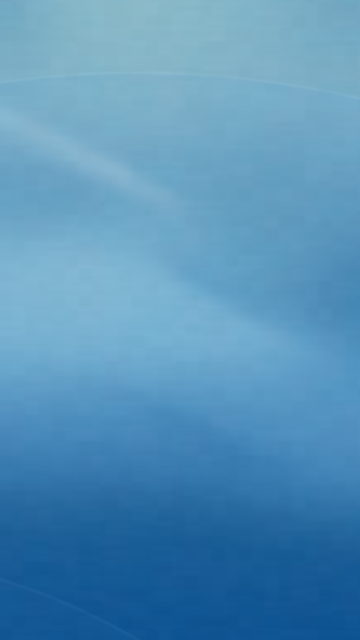
Give the GLSL for this background, as a Shadertoy shader.

```glsl
// Soft blue gradient with diagonal light beams, a shaded fold and two faint arcs.

// Rounded glow: 1 at the centre, fading over the given radii.
float glow(vec2 p, vec2 centre, vec2 radii) {
    vec2 d = (p - centre) / radii;
    return exp(-dot(d, d));
}

// Soft line for a signed distance.
float line(float dist, float width) {
    return exp(-dist * dist / (width * width));
}

// Sine-free hash in 0..1.
float hash(vec2 p) {
    vec3 q = fract(p.xyx * 0.1031);
    q += dot(q, q.yzx + 33.33);
    return fract((q.x + q.y) * q.z);
}

// Patchy grain: flat cells with narrow blended borders, in -0.5..0.5.
float patches(vec2 p) {
    vec2 cell = floor(p);
    vec2 f = smoothstep(0.75, 1.0, fract(p));
    float low = mix(hash(cell), hash(cell + vec2(1, 0)), f.x);
    float high = mix(hash(cell + vec2(0, 1)), hash(cell + vec2(1, 1)), f.x);
    return mix(low, high, f.y) - 0.5;
}

// Vertical colour ramp from the deep base to the pale top.
vec3 ramp(float y) {
    vec3 c = mix(vec3(0.06, 0.33, 0.575), vec3(0.105, 0.37, 0.59), smoothstep(0.0, 0.19, y));
    c = mix(c, vec3(0.28, 0.535, 0.73), smoothstep(0.14, 0.35, y));
    c = mix(c, vec3(0.46, 0.69, 0.82), smoothstep(0.30, 0.49, y));
    c = mix(c, vec3(0.43, 0.65, 0.775), smoothstep(0.55, 0.70, y));
    return mix(c, vec3(0.49, 0.69, 0.78), smoothstep(0.70, 0.90, y));
}

void mainImage(out vec4 fragColor, in vec2 fragCoord) {
    vec2 uv = fragCoord / iResolution.xy;

    // Base ramp, with the dark water line dipping toward the right
    float dip = 0.045 * smoothstep(0.45, 1.0, uv.x) * glow(uv, vec2(1.0, 0.25), vec2(0.8, 0.13));
    vec3 col = ramp(uv.y + dip);

    // Pale glow at the top and broad light on the left
    col = mix(col, vec3(0.55, 0.735, 0.785), 0.8 * glow(uv, vec2(0.38, 1.02), vec2(0.36, 0.17)));
    col = mix(col, vec3(0.41, 0.635, 0.745), 0.6 * glow(uv, vec2(0.0, 1.0), vec2(0.12, 0.1)));
    col = mix(col, vec3(0.41, 0.635, 0.745), 0.6 * glow(uv, vec2(1.0, 1.0), vec2(0.2, 0.1)));
    col = mix(col, vec3(0.53, 0.73, 0.825), 0.65 * glow(uv, vec2(0.2, 0.56), vec2(0.32, 0.075)));

    // Shade under the beam on the left
    col = mix(col, vec3(0.37, 0.61, 0.75), 0.6 * glow(uv, vec2(0.0, 0.7), vec2(0.35, 0.055)));

    // Shaded fold on the right, cut off below by a diagonal edge
    float fold = uv.y - (0.557 - 0.28 * (uv.x - 0.58));
    float foldSide = smoothstep(-0.045, 0.035, fold);
    col = mix(col, vec3(0.25, 0.505, 0.685), 0.88 * foldSide * glow(uv, vec2(1.06, 0.53), vec2(0.42, 0.16)));
    col = mix(col, vec3(0.37, 0.61, 0.74), 0.55 * glow(uv, vec2(0.72, 0.67), vec2(0.16, 0.11)));
    col = mix(col, vec3(0.34, 0.59, 0.755), 0.5 * line(fold, 0.028) * smoothstep(0.35, 0.6, uv.x));
    col = mix(col, vec3(0.30, 0.56, 0.75), 0.7 * glow(uv, vec2(1.05, 0.40), vec2(0.28, 0.09)));

    // Diagonal beam: crisper upper side, long falloff below
    float beam = uv.y - (0.822 - 0.28 * uv.x);
    float beamLight = line(beam, beam > 0.0 ? 0.02 : 0.03) * (1.0 - smoothstep(0.3, 0.62, uv.x));
    col = mix(col, vec3(0.555, 0.73, 0.82), 0.7 * beamLight);

    // Faint deep crease below the bright band
    float crease = uv.y - (0.35 - 0.28 * (uv.x - 0.45));
    col -= vec3(0.025, 0.02, 0.015) * line(crease, 0.03) * glow(uv, vec2(0.55, 0.33), vec2(0.3, 0.12));

    // Upper arc: faint broken rim with a slight tint under it
    float across = uv.x - 0.38;
    float arc = uv.y - (0.886 - 0.105 * across * across);
    float under = smoothstep(0.002, -0.002, arc) * exp(min(arc, 0.0) / 0.05);
    col += vec3(-0.018, -0.008, 0.01) * under;
    float rimBreak = 0.7 + 0.6 * patches(uv * vec2(27.0, 1.0));
    col += vec3(0.035, 0.028, 0.026) * line(arc, 0.0025) * rimBreak;

    // Lower left arc
    float lowArc = uv.y - (0.095 - 0.17 * uv.x - 0.2 * uv.x * uv.x);
    col += vec3(0.03, 0.027, 0.02) * line(lowArc, 0.0025);
    col += vec3(0.01, 0.008, 0.006) * smoothstep(0.003, -0.003, lowArc);

    // Low-contrast patches, wide streaks and a slight hue drift
    float grain = 0.012 * patches(uv * vec2(27.0, 48.0)) + 0.009 * patches(uv * vec2(14.0, 128.0) + 40.0);
    float drift = 0.014 * patches(uv * vec2(13.5, 24.0) + 90.0);
    col += grain + drift * vec3(-1.0, 0.3, 0.2);

    fragColor = vec4(clamp(col, 0.0, 1.0), 1.0);
}
```
